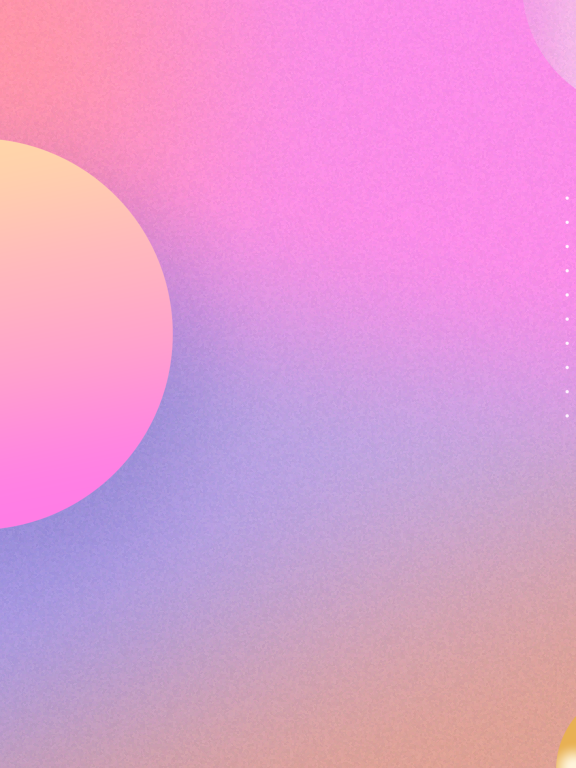
This background is drawn by a WebGL 2 fragment shader. Its source:

```glsl
#version 300 es
precision highp float;
// Soft grainy gradient from coral and pink through lavender to dusty orange,
// with three cropped discs and a column of small white dots. Built from tilted
// smoothstep ramps, circle distances and cellular grain; canvas height is 1.
uniform vec2 u_resolution;
out vec4 fragColor;

vec3 hash3(vec2 cell) {
    vec3 q = fract(cell.xyx * vec3(0.1031, 0.1030, 0.0973));
    q += dot(q, q.yxz + 33.33);
    return fract((q.xxy + q.yzz) * q.zyx);
}

// Coverage of a disc, smoothed over about one and a half pixels
float disc(vec2 p, vec2 center, float radius) {
    float edge = 0.75 / u_resolution.y;
    return 1.0 - smoothstep(-edge, edge, length(p - center) - radius);
}

// Cellular grain: each point takes the random tint of its nearest seed
vec3 grain(vec2 p) {
    vec2 cell = floor(p), f = fract(p);
    float nearest = 9.0;
    vec3 tint = vec3(0.5);
    for (int j = -1; j <= 1; j++)
        for (int i = -1; i <= 1; i++) {
            vec2 o = vec2(i, j);
            vec3 seed = hash3(cell + o);
            float d = length(o + seed.xy - f);
            if (d < nearest) {
                nearest = d;
                tint = hash3(cell + o + 71.0);
            }
        }
    return mix(vec3(tint.x), tint, 0.5) - 0.5;
}

vec3 backdrop(vec2 p) {
    vec3 pink = mix(vec3(0.98, 0.56, 0.88), vec3(0.985, 0.55, 0.91), smoothstep(0.2, 0.6, p.x));
    vec3 coral = vec3(1.0, 0.58, 0.66);
    vec3 lavender = mix(vec3(0.66, 0.60, 0.89), vec3(0.76, 0.65, 0.88), smoothstep(0.0, 0.6, p.x));
    vec3 orange = vec3(0.87, 0.63, 0.58);

    vec3 upper = mix(pink, coral, smoothstep(0.44, 0.0, length((p - vec2(0.0, 0.95)) * vec2(1.0, 0.9))));
    vec3 lower = mix(lavender, orange, smoothstep(0.25, -0.27, p.y - 0.42 * p.x));
    return mix(lower, upper, smoothstep(0.41, 0.75, p.y + 0.2 * (p.x - 0.375)));
}

void main() {
    vec2 p = gl_FragCoord.xy / u_resolution.y;
    vec3 color = backdrop(p);

    // Blurred shadow down and to the right of the large disc
    float shadow = smoothstep(0.12, -0.08, length(p - vec2(-0.01, 0.535)) - 0.255);
    color *= 1.0 - shadow * vec3(0.10, 0.09, 0.05);

    // Pale translucent disc in the upper right corner
    vec3 pale = mix(vec3(0.95, 0.62, 0.90), vec3(0.96, 0.72, 0.91), smoothstep(0.68, 0.76, p.x));
    color = mix(color, pale, disc(p, vec2(0.846, 1.0195), 0.166));

    color += 0.045 * grain(p * 360.0);

    // Large disc: peach above, rose in the middle, hot pink below
    float fall = (0.82 - p.y + 0.2 * p.x) / 0.51;
    vec3 sunset = mix(vec3(1.0, 0.84, 0.66), vec3(1.0, 0.68, 0.77), smoothstep(-0.05, 0.55, fall));
    sunset = mix(sunset, vec3(1.0, 0.49, 0.90), smoothstep(0.4, 1.0, fall));
    color = mix(color, sunset, disc(p, vec2(-0.030, 0.565), 0.255));

    // Golden disc in the lower right corner with a cream highlight
    vec3 gold = mix(vec3(0.91, 0.69, 0.33), vec3(1.0, 0.96, 0.86),
                    smoothstep(0.035, 0.004, length(p - vec2(0.748, 0.0))));
    color = mix(color, gold, disc(p, vec2(0.833, -0.003), 0.109));

    // Ten white dots near the right edge
    float row = clamp(round((p.y - 0.4585) / 0.0315), 0.0, 9.0);
    color = mix(color, vec3(1.0, 0.95, 1.0), disc(p, vec2(0.7385, 0.4585 + 0.0315 * row), 0.0021));

    fragColor = vec4(clamp(color, 0.0, 1.0), 1.0);
}
```
